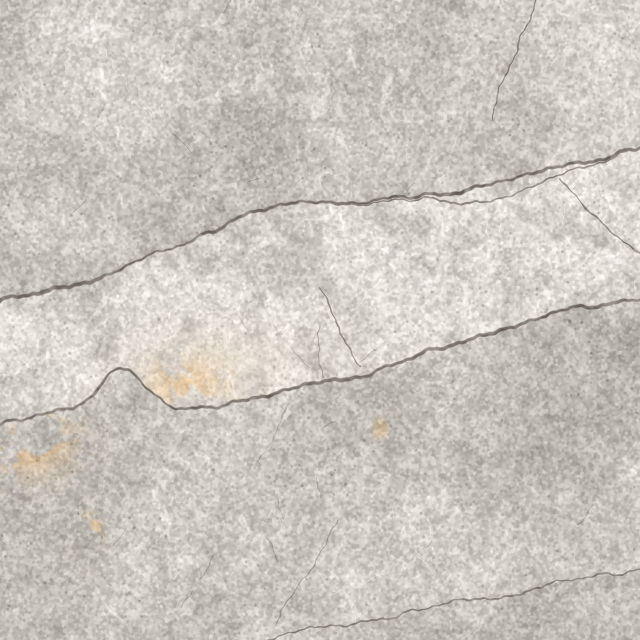
This texture is drawn by a Shadertoy shader. Its source:

```glsl
// Weathered pale limestone: a whitened band runs between two dark cracks across
// grey slabs. Cellular noise gives mottling, grain and pits; curves and segments
// jittered by layered sines give the cracks, streaks and hairlines.
const vec3 CRACK = vec3(0.42, 0.39, 0.36);
const vec3 OCHRE = vec3(0.86, 0.71, 0.52);
const vec3 CREAM = vec3(0.87, 0.82, 0.75);

vec2 hash2(vec2 p) {
    vec3 q = fract(p.xyx * vec3(0.1031, 0.1030, 0.0973));
    q += dot(q, q.yzx + 33.33);
    return fract((q.xx + q.yz) * q.zy);
}

// x: distance to the nearest seed, y: smoothly blended value, z: nearest cell id
vec3 cells(vec2 p) {
    vec2 blend = vec2(0), nearest = vec2(9, 0);
    for (int k = 0; k < 9; k++) {
        vec2 cell = floor(p) + vec2(k % 3 - 1, k / 3 - 1);
        vec2 toSeed = cell + hash2(cell) - p;
        float id = hash2(cell + 71.3).x, d2 = dot(toSeed, toSeed);
        blend += vec2(id, 1) * exp(-5.0 * d2);
        if (d2 < nearest.x) nearest = vec2(d2, id);
    }
    return vec3(sqrt(nearest.x), blend.x / blend.y, nearest.y);
}

float layered(vec2 p) {
    float sum = 0.0, weight = 0.5;
    for (int i = 0; i < 3; i++) {
        sum += weight * cells(p).y;
        p = mat2(1.6, 1.2, -1.2, 1.6) * p + 17.0;
        weight *= 0.62;
    }
    return sum;
}

float jag(float x) {
    return 0.003 * sin(31.0 * x + 1.0) + 0.0022 * sin(67.0 * x + 2.0 * sin(19.0 * x))
         + 0.0012 * sin(163.0 * x) + 0.0006 * sin(391.0 * x);
}

float spot(vec2 p, vec2 center, vec2 radius) {
    vec2 q = (p - center) / radius;
    return exp(-dot(q, q));
}

float bump(float x, float center, float width) {
    return spot(vec2(x, 0), vec2(center, 0), vec2(width));
}

// Heights of the long cracks: 0 upper, 1 lower, 2 bottom, 3 upper side branch
float crackHeight(int kind, float x) {
    if (kind == 1) return 0.337 + 0.2 * x + 0.055 * bump(x, 0.185, 0.04) + jag(x + 3.0)
        - 0.037 * smoothstep(0.2, 0.3, x) * (1.0 - smoothstep(0.5, 0.9, x));
    if (kind == 2) return 0.19 * x - 0.078 + jag(x + 5.0);
    float upper = 0.527 + 0.242 * x + 0.045 * bump(x, 0.42, 0.17) + jag(x);
    return kind == 0 ? upper : upper - 0.028 * bump(x, 0.76, 0.13) + 0.012 * bump(x, 0.68, 0.06);
}

// Signed distance, positive above the crack
float crackDistance(int kind, vec2 p) {
    float h = crackHeight(kind, p.x);
    float slope = (crackHeight(kind, p.x + 0.002) - h) / 0.002;
    return (p.y - h) / sqrt(1.0 + slope * slope);
}

float segment(vec2 p, vec2 a, vec2 b) {
    vec2 pa = p - a, ba = b - a;
    return length(pa - ba * clamp(dot(pa, ba) / dot(ba, ba), 0.0, 1.0));
}

float stroke(float d, float halfWidth, float soft) {
    return 1.0 - smoothstep(max(halfWidth - soft, 0.0), halfWidth + soft, abs(d));
}

void mainImage(out vec4 fragColor, in vec2 fragCoord) {
    vec2 p = fragCoord / iResolution.y;
    float px = 0.8 / iResolution.y;
    vec2 bent = p + vec2(jag(p.y + 2.0), jag(p.x + 7.0));
    float broad = layered(bent * 5.0), medium = layered(bent * 26.0 + 9.0);
    float vein = layered(bent * vec2(13, 10) + 40.0);
    float coarse = cells(p * 105.0).y - 0.5, fine = cells(p * 235.0 + 5.0).y - 0.5;
    vec3 pit = cells(p * 75.0 + 31.0);

    // Grey slabs and the whitened band
    float upper = crackDistance(0, p), lower = crackDistance(1, p), bottom = crackDistance(2, p);
    float inBand = smoothstep(-px, px, -upper) * smoothstep(-px, px, lower);
    float slab = 0.79 + 0.15 * (broad - 0.5) + 0.13 * (medium - 0.5)
        - 0.065 * spot(p, vec2(1, 0.42), vec2(0.25, 0.13))
        - 0.035 * spot(p, vec2(0.5, 0.92), vec2(0.3, 0.2))
        + 0.035 * spot(p, vec2(0.08, 0.85), vec2(0.12, 0.2))
        + 0.045 * spot(p, vec2(0.93, 0.9), vec2(0.13))
        - 0.05 * smoothstep(-0.01, 0.01, -bottom) * smoothstep(0.4, 0.8, p.x);
    float whitening = smoothstep(0.36, 0.58, 0.6 * medium + 0.4 * broad);
    float tone = mix(slab, mix(0.785, 0.885, whitening), inBand);
    tone += 0.17 * fine + 0.1 * coarse - 0.035 * exp(-abs(upper) / 0.012) * (1.0 - inBand);

    // Pale veins and dark pits
    tone += 0.055 * stroke(vein - 0.5, 0.012, 0.012) * smoothstep(0.42, 0.6, broad);
    tone -= 0.13 * stroke(pit.x, 0.16, 0.1) * step(0.86, pit.z) * smoothstep(0.4, 0.6, medium);

    // Scattered streaks: even ones pale and wide, odd ones dark hairlines
    float pale = stroke(segment(bent, vec2(0.14, 0.97), vec2(0.19, 0.76)), 0.002, 0.004), hair = 0.0;
    for (int i = 0; i < 44; i++) {
        vec2 center = hash2(vec2(i, 3.7)), r = hash2(vec2(i, 19.1));
        float angle = (r.x < 0.5 ? 0.45 : 1.55) + 0.8 * r.y;
        vec2 reach = vec2(cos(angle), sin(angle)) * mix(0.012, 0.06, r.y * r.y);
        float d = segment(bent, center - reach, center + reach);
        if (i % 2 == 0) pale = max(pale, stroke(d, 0.0015, 0.0025));
        else hair = max(hair, stroke(d, 0.0004, px));
    }
    tone += 0.085 * pale * smoothstep(0.35, 0.6, medium) - 0.12 * hair * smoothstep(0.4, 0.55, vein);
    vec3 color = tone - vec3(0, 0.017, 0.042);

    // Cream and ochre stains
    float ochre = spot(p, vec2(0.04, 0.31), vec2(0.07, 0.05)) * step(lower, 0.0)
        + 0.8 * spot(p, vec2(0.29, 0.4), vec2(0.06, 0.04)) * inBand
        + 0.8 * spot(p, vec2(0.093 + 0.3 * p.y, 0.19), vec2(0.018, 0.05))
        + 0.7 * spot(p, vec2(0.595, 0.33), vec2(0.012, 0.018));
    color = mix(color, CREAM + 0.4 * (tone - 0.82), 0.5 * inBand * spot(p, vec2(0.34, 0.43), vec2(0.13, 0.06)));
    color = mix(color, OCHRE + 0.6 * (tone - 0.8), 0.85 * ochre * smoothstep(0.42, 0.56, medium));

    // Long cracks of varying width, then short branches
    float width = 0.001 + 0.0026 * vein;
    float side = stroke(crackDistance(3, p), 0.6 * width, 0.001) * smoothstep(0.5, 0.56, p.x);
    float crack = max(stroke(min(abs(upper), abs(lower)), width, 0.0014),
                      0.8 * max(stroke(bottom, 0.6 * width, 0.001), side));
    float branch = min(segment(bent, vec2(0.84, 1.01), vec2(0.805, 0.92)),
                       segment(bent, vec2(0.805, 0.92), vec2(0.77, 0.81)));
    branch = min(branch, segment(bent, vec2(0.875, 0.72), vec2(1.01, 0.59)));
    branch = min(branch, segment(bent, vec2(0.495, 0.55), vec2(0.567, 0.43)));
    float thin = min(segment(bent, vec2(0.5, 0.49), vec2(0.506, 0.41)),
                     segment(bent, vec2(0.527, 0.19), vec2(0.43, 0.02)));
    crack = max(crack, max(0.8 * stroke(branch, 0.0011, 0.001), 0.5 * stroke(thin, 0.0006, px)));
    fragColor = vec4(mix(color, CRACK + 0.25 * coarse, 0.8 * crack), 1);
}
```
